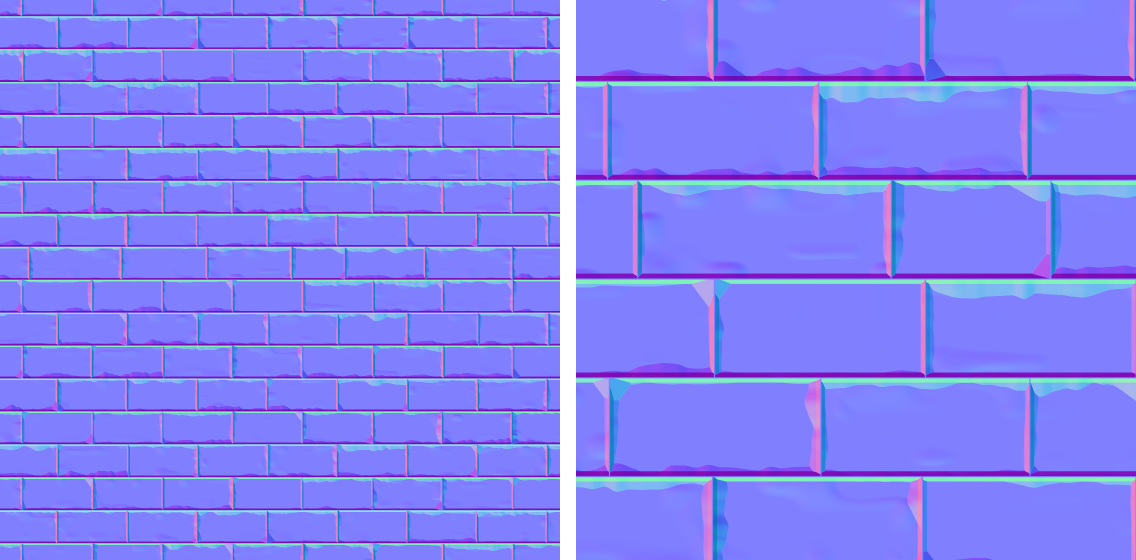
Left, the full canvas; right, a detail of the centre.
This texture map is drawn by a WebGL 2 fragment shader. Its source:

```glsl
#version 300 es
precision highp float;
// Tiling tangent-space normal map of a worn brick wall with thin joints.

uniform vec2 u_resolution;
out vec4 fragColor;

const float ROWS = 17.0;
const float ROW_SHIFT = 0.51;     // height of the first course, in rows
const float ODD_ROW = 8.0;        // the course with uneven bricks
const float UNEVEN[7] = float[7](0.052, 0.217, 0.370, 0.521, 0.616, 0.759, 0.915);
const int SAMPLES = 2;            // per axis, for smooth edges

float hash(vec2 p) {
  return fract(sin(dot(p, vec2(127.1, 311.7))) * 43758.5453);
}

float noise(vec2 p) {
  vec2 i = floor(p);
  vec2 f = fract(p);
  f = f * f * (3.0 - 2.0 * f);
  return mix(mix(hash(i), hash(i + vec2(1, 0)), f.x),
             mix(hash(i + vec2(0, 1)), hash(i + vec2(1, 1)), f.x), f.y);
}

// Horizontal position of joint i in a course, across the canvas
float jointAt(int i, float row, int count) {
  int k = (i + count) % count;
  float turn = floor(float(i) / float(count));
  if (row == ODD_ROW) return UNEVEN[k] + turn;
  float parity = mod(row + (row < ODD_ROW ? 1.0 : 0.0), 2.0);
  float jitter = (hash(vec2(float(k) + 3.0, row)) - 0.5) * 0.003;
  return (float(k) + mix(0.323, 0.823, parity)) / float(count) + turn + jitter;
}

// Depth lost along one side: a crisp bevel plus a ragged worn facet
float sideDepth(float d, float along, float seed, vec2 bevel, vec2 wear) {
  float amount = hash(vec2(seed, 5.0));
  float ragged = 0.75 * noise(vec2(along * 2.6, seed)) + 0.25 * noise(vec2(along * 8.0, seed + 7.0));
  float width = wear.x * amount * (1.7 * ragged - 0.1);
  return bevel.y * max(bevel.x - d, 0.0) + wear.y * max(width - d, 0.0);
}

// Height of a brick face; p is measured from its lower left corner
float brickHeight(vec2 p, vec2 size, float seed) {
  vec2 q = size - p;
  float leftSlope = mix(0.5, 1.5, hash(vec2(seed, 1.0)));
  float rightSlope = mix(0.4, 1.5, hash(vec2(seed, 2.0)));
  float depth = sideDepth(p.y, p.x, seed, vec2(0.056, 1.7), vec2(0.17, 0.42));
  depth = max(depth, sideDepth(q.y, p.x, seed + 11.0, vec2(0.046, 1.6), vec2(0.20, 0.50)));
  depth = max(depth, sideDepth(p.x, p.y, seed + 23.0, vec2(0.046, leftSlope), vec2(0.15, 0.48)));
  depth = max(depth, sideDepth(q.x, p.y, seed + 37.0, vec2(0.046, rightSlope), vec2(0.13, 0.60)));

  // Broken corners
  vec2 near = min(p, q);
  vec2 corner = step(q, p);
  float chip = hash(vec2(seed + corner.x * 3.0, corner.y * 5.0 + 9.0));
  depth = max(depth, 0.6 * max(0.24 * chip * chip - dot(near, vec2(0.8, 0.6)), 0.0));

  // Shallow dents, mostly close to the rim
  float rim = 1.0 - smoothstep(0.05, 0.38, min(near.x, near.y));
  float dent = smoothstep(0.55, 0.95, noise(p * vec2(2.5, 4.0) + seed));
  return -depth - 0.022 * dent * rim * hash(vec2(seed, 4.0));
}

vec3 wallNormal(vec2 uv) {
  float y = uv.y * ROWS - ROW_SHIFT;
  float row = mod(floor(y), ROWS);
  int count = row == ODD_ROW ? 7 : 8;

  // Find the joints on both sides
  float left = -1.0;
  float right = 2.0;
  int id = 0;
  for (int i = -1; i <= 9; i++) {
    float x = jointAt(i, row, count);
    if (x <= uv.x) {
      left = x;
      id = (i + count) % count;
    } else {
      right = min(right, x);
    }
  }

  vec2 size = vec2((right - left) * ROWS, 1.0);
  vec2 p = vec2((uv.x - left) * ROWS, fract(y));
  float seed = floor(hash(vec2(float(id), row)) * 900.0) * 0.1 + 1.0;

  // Slope by finite differences, flat inside the mortar line
  vec2 e = vec2(0.004, 0.0);
  float h = brickHeight(p, size, seed);
  vec2 slope = vec2(brickHeight(p + e.xy, size, seed),
                    brickHeight(p + e.yx, size, seed)) - h;
  slope /= e.x;
  vec2 near = min(p, size - p);
  slope *= smoothstep(0.002, 0.012, min(near.x, near.y));
  return normalize(vec3(-slope, 1.0));
}

void main() {
  vec3 sum = vec3(0.0);
  for (int j = 0; j < SAMPLES; j++) {
    for (int i = 0; i < SAMPLES; i++) {
      vec2 offset = (vec2(i, j) + 0.5) / float(SAMPLES) - 0.5;
      sum += wallNormal(fract((gl_FragCoord.xy + offset) / u_resolution));
    }
  }
  vec3 normal = sum / float(SAMPLES * SAMPLES);
  fragColor = vec4(normal * 0.5 + 0.5, 1.0);
}
```
